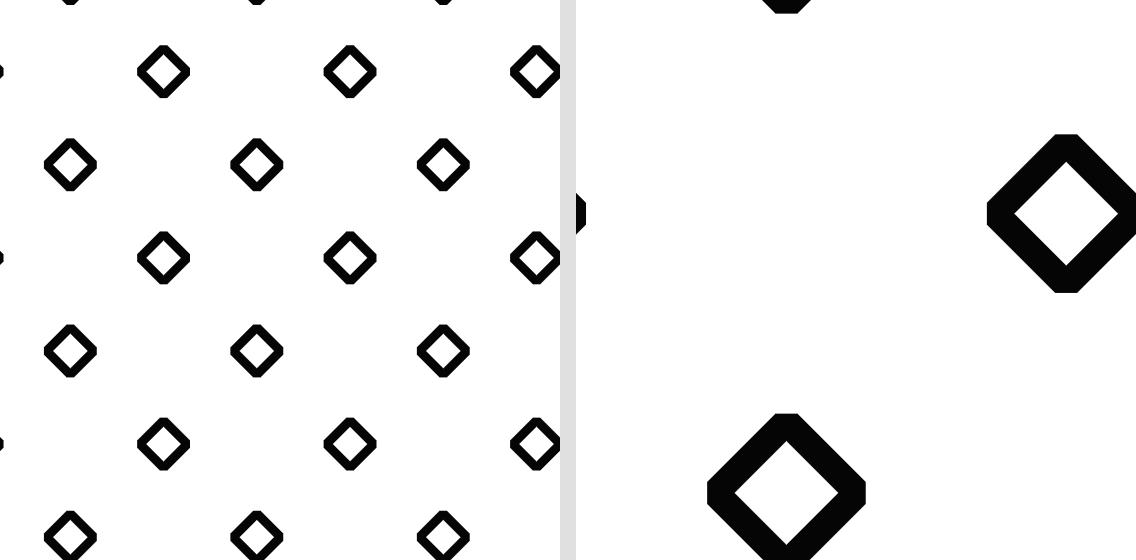
Left, the full canvas; right, a detail of the centre.
Reproduce this pattern procedurally as a Shadertoy shader.

```glsl
// Black diamond outlines with clipped tips on white, in staggered rows.
// Two rectangular lattices, offset by half a period, each repeat one
// distance function: a square ring turned 45 degrees, cut by a box.

#define PERIOD vec2(0.3330, 0.3325)   // spacing of one lattice
#define ANCHOR vec2(0.2921, 0.8720)   // centre of one diamond
#define OUTER_RADIUS 0.0537           // centre to unclipped outer tip
#define INNER_RADIUS 0.0309           // centre to inner tip
#define CLIP_EXTENT 0.0472            // half size of the clipping box
#define INK vec3(0.02)
#define PAPER vec3(1.0)

// Signed distance to the clipped diamond ring, negative on the ink
float diamondRing(vec2 p) {
    p = abs(p);
    float diagonal = p.x + p.y;
    float outer = (diagonal - OUTER_RADIUS) * inversesqrt(2.0);
    float inner = (INNER_RADIUS - diagonal) * inversesqrt(2.0);
    float clip = max(p.x, p.y) - CLIP_EXTENT;
    return max(max(outer, inner), clip);
}

// Offset from the nearest lattice point
vec2 latticeCell(vec2 p) {
    return (fract(p / PERIOD + 0.5) - 0.5) * PERIOD;
}

void mainImage(out vec4 fragColor, in vec2 fragCoord) {
    vec2 p = fragCoord / iResolution.y - ANCHOR;
    float pixel = 1.0 / iResolution.y;

    // Nearest shape of the two staggered lattices
    float d = min(diamondRing(latticeCell(p)),
                  diamondRing(latticeCell(p + 0.5 * PERIOD)));

    // Coverage over about one pixel
    float coverage = clamp(0.5 - d / pixel, 0.0, 1.0);
    fragColor = vec4(mix(PAPER, INK, coverage), 1.0);
}
```
